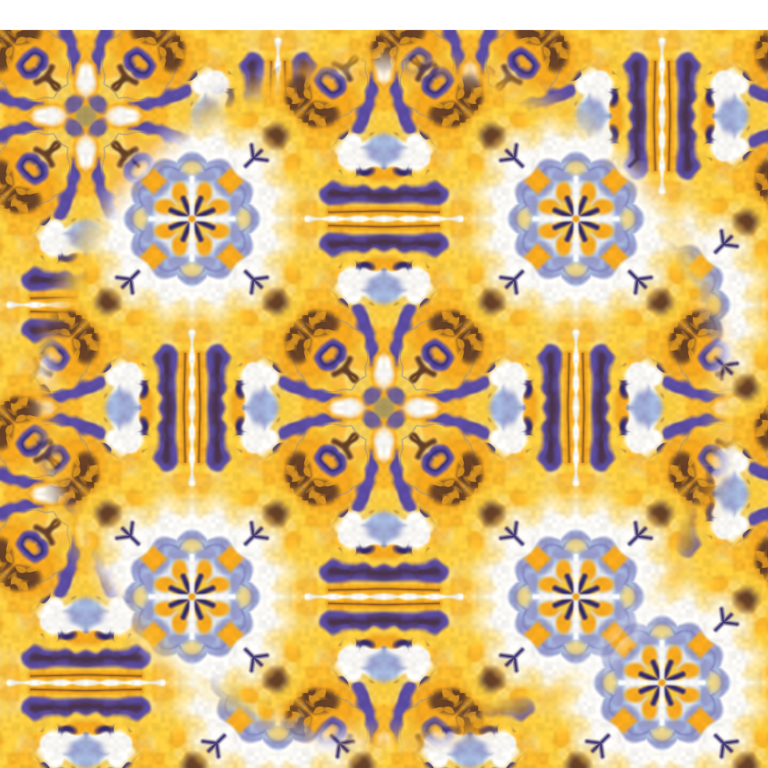
Reproduce this pattern procedurally as a WebGL 2 fragment shader.

```glsl
#version 300 es
precision highp float;
uniform vec2 u_resolution;
out vec4 outColor;

const vec2 TILE = vec2(0.5, 0.492);
const vec2 KNOT_CENTRE = vec2(0.5, 0.469);
const vec2 CORNER_SHIFT = vec2(0.112, -0.112);
const vec2 BLEND_CENTRE = vec2(0.5, 0.48);
const float BLEND_INNER = 0.41;
const float BLEND_OUTER = 0.47;
const float MARGIN_START = 0.961;
const float SOFT = 0.015;
const float WARP = 0.028;
const float MOTTLE = 0.09;

const vec3 WHITE = vec3(0.98, 0.975, 0.96);
const vec3 YELLOW = vec3(0.98, 0.80, 0.25);
const vec3 CREAM = vec3(0.93, 0.84, 0.55);
const vec3 ORANGE = vec3(0.96, 0.66, 0.12);
const vec3 LILAC = vec3(0.60, 0.62, 0.80);
const vec3 SKY = vec3(0.66, 0.75, 0.88);
const vec3 PURPLE = vec3(0.36, 0.30, 0.64);
const vec3 NAVY = vec3(0.20, 0.16, 0.42);
const vec3 BROWN = vec3(0.40, 0.25, 0.15);
const vec3 OLIVE = vec3(0.68, 0.60, 0.36);

float hash(vec2 p) {
    return fract(sin(dot(p, vec2(127.1, 311.7))) * 43758.5453);
}

float noise(vec2 p) {
    vec2 i = floor(p), f = fract(p);
    f = f * f * (3.0 - 2.0 * f);
    return mix(mix(hash(i), hash(i + vec2(1, 0)), f.x),
               mix(hash(i + vec2(0, 1)), hash(i + vec2(1, 1)), f.x), f.y);
}

float segment(vec2 p, vec2 a, vec2 b) {
    vec2 d = b - a;
    return length(p - a - d * clamp(dot(p - a, d) / dot(d, d), 0.0, 1.0));
}

float ellipse(vec2 p, vec2 centre, vec2 radii) {
    return (length((p - centre) / radii) - 1.0) * min(radii.x, radii.y);
}

void paint(inout vec3 col, vec3 ink, float dist, float soft) {
    col = mix(col, ink, 1.0 - smoothstep(-soft, soft, dist));
}

// Watercolour ground and the ragged white halo
vec3 ground(vec2 q, vec2 r) {
    vec3 col = mix(YELLOW, CREAM, 0.85 * smoothstep(0.45, 0.8, noise(q * 9.0)));
    col = mix(col, ORANGE, 0.6 * smoothstep(0.55, 0.85, noise(q * 13.0 + 7.0)));
    paint(col, ORANGE, ellipse(q, vec2(0.40, 0.30), vec2(0.17, 0.16)), 0.05);
    float rays = 0.04 * sin(atan(r.x, r.y) * 16.0) + 0.14 * (noise(q * 11.0) - 0.5);
    float halo = length(r) + rays;
    paint(col, mix(YELLOW, WHITE, 0.5), halo - 0.59, 0.05);
    paint(col, WHITE, halo - 0.51, 0.05);
    return col;
}

// Crossed knot, arms, eye and petal markings
void knot(inout vec3 col, vec2 q) {
    float hexagon = max(abs(q.x - 0.28) * 0.866 + abs(q.y - 0.28) * 0.5, abs(q.y - 0.28));
    paint(col, mix(OLIVE, LILAC, 0.4), abs(hexagon - 0.19) - 0.002, 0.008);
    float arm = min(segment(q, vec2(0.24, 0.05), vec2(0.38, 0.075)),
                    segment(q, vec2(0.38, 0.075), vec2(0.51, 0.135)));
    paint(col, PURPLE, arm - 0.014 - 0.022 * smoothstep(0.2, 0.4, q.x), SOFT);
    float patchDist = ellipse(q, vec2(0.455, 0.335), vec2(0.066, 0.105));
    paint(col, mix(BROWN, ORANGE, 0.75 * smoothstep(0.5, 0.8, noise(q * 32.0))), patchDist, 0.02);
    paint(col, BROWN, ellipse(q, vec2(0.56), vec2(0.055)), 0.03);
    paint(col, BROWN, segment(q, vec2(0.15), vec2(0.19)) - 0.016, SOFT);
    paint(col, BROWN, segment(q, vec2(0.19), vec2(0.25, 0.185)) - 0.018, SOFT);
    float eye = length(q - 0.281);
    paint(col, PURPLE, eye - 0.076, SOFT);
    paint(col, NAVY, abs(eye - 0.045) - 0.006, SOFT);
    paint(col, ORANGE, eye - 0.032, SOFT);
    float petal = ellipse(q, vec2(0.185, 0.0), vec2(0.085, 0.042));
    paint(col, ORANGE, petal - 0.018, SOFT);
    paint(col, WHITE, petal, SOFT);
    paint(col, mix(PURPLE, OLIVE, 0.25), length(q - 0.062) - 0.052, SOFT);
    paint(col, OLIVE, length(q) - 0.048, SOFT);
}

// White blossoms, blue diamond and paired bars
void barGroup(inout vec3 col, vec2 q) {
    float blossom = min(ellipse(q, vec2(0.65, 0.17), vec2(0.105, 0.075)),
                        ellipse(q, vec2(0.67, 0.06), vec2(0.09, 0.08)));
    float dashes = smoothstep(0.42, 0.58, noise(q * 17.0 + 3.0));
    paint(col, mix(col, NAVY, dashes), blossom - 0.018, SOFT);
    paint(col, WHITE, blossom, SOFT);
    paint(col, mix(LILAC, SKY, noise(q * 20.0)), abs(q.x - 0.63) + q.y - 0.10, 0.035);
    paint(col, ORANGE, ellipse(q, vec2(0.765, 0.04), vec2(0.035, 0.07)), SOFT);
    paint(col, NAVY, ellipse(q, vec2(0.755, 0.095), vec2(0.022, 0.035)), SOFT);
    float bar = segment(q, vec2(0.877, 0.0), vec2(0.87, 0.275));
    paint(col, PURPLE, bar - 0.044 - 0.015 * smoothstep(0.12, 0.28, q.y), SOFT);
    paint(col, mix(NAVY, BROWN, 0.45), bar - 0.012 - 0.02 * noise(q * 30.0), 0.025);
    float stripe = segment(q, vec2(0.958, 0.0), vec2(0.965, 0.29));
    paint(col, ORANGE, stripe - 0.025, SOFT);
    paint(col, BROWN, stripe - 0.003, 0.012);
    paint(col, WHITE, segment(q, vec2(1.0, 0.0), vec2(1.0, 0.4)) - 0.012 - 0.005 * cos(q.y * 47.0), 0.01);
}

// Scalloped rosette with a rayed heart
void rosette(inout vec3 col, vec2 r) {
    float dist = length(r), angle = atan(r.x, r.y);
    float rim = dist - 0.31 - 0.045 * abs(cos(angle * 6.0));
    vec3 wash = mix(LILAC, SKY, smoothstep(0.3, 0.75, noise(r * 22.0)));
    paint(col, wash, rim, SOFT);
    paint(col, mix(PURPLE, LILAC, 0.5), abs(rim + 0.045) - 0.004, 0.02);
    paint(col, CREAM, ellipse(r, vec2(0.0, 0.27), vec2(0.05, 0.035)), 0.02);
    paint(col, ORANGE, abs(r.x - 0.2) + abs(r.y - 0.2) - 0.07, 0.02);
    paint(col, mix(WHITE, SKY, 0.35), dist - 0.20, 0.02);
    paint(col, ORANGE, ellipse(r, vec2(0.065, 0.14), vec2(0.04, 0.055)), SOFT);
    paint(col, YELLOW, dist - 0.11, 0.02);
    paint(col, NAVY, segment(r, vec2(0.012, 0.03), vec2(0.045, 0.108)) - 0.014, 0.012);
    paint(col, WHITE, segment(r, vec2(0.0), vec2(0.0, 0.215)) - 0.013, 0.01);
    paint(col, ORANGE, dist - 0.018, 0.01);
    float twig = min(segment(r, vec2(0.28), vec2(0.36)), segment(r, vec2(0.32), vec2(0.31, 0.39)));
    paint(col, NAVY, twig - 0.009, 0.012);
}

// Mirrored eightfold tile
vec3 pattern(vec2 uv) {
    vec2 q = abs(fract((uv - KNOT_CENTRE) / TILE + 0.5) - 0.5) * 2.0;
    q = vec2(max(q.x, q.y), min(q.x, q.y));
    vec2 warped = q + WARP * (vec2(noise(q * 19.0), noise(q * 19.0 + 41.0)) - 0.5);
    vec3 col = ground(warped, 1.0 - q);
    knot(col, warped);
    barGroup(col, vec2(mix(warped.x, q.x, smoothstep(0.85, 0.95, q.x)), warped.y));
    rosette(col, 1.0 - q);
    return col * (1.0 + MOTTLE * (noise(q * 45.0) - 0.5));
}

void main() {
    vec2 uv = gl_FragCoord.xy / u_resolution;
    float corner = smoothstep(BLEND_INNER, BLEND_OUTER, distance(uv, BLEND_CENTRE));
    vec3 col = mix(pattern(uv), pattern(uv - CORNER_SHIFT), corner);
    paint(col, vec3(1.0), MARGIN_START - uv.y, 0.001);
    outColor = vec4(col, 1.0);
}
```
